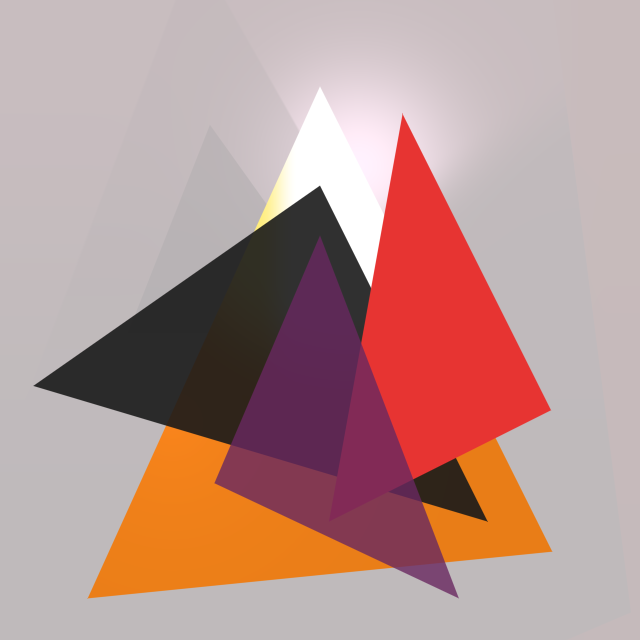
A WebGL 1 fragment shader for this background:

```glsl
precision highp float;
uniform vec2 u_resolution;

float cross2(vec2 a, vec2 b) {
  return a.x * b.y - a.y * b.x;
}

// Signed distance to the line a-b, positive on its left
float side(vec2 p, vec2 a, vec2 b) {
  return cross2(normalize(b - a), p - a);
}

// Coverage of a triangle with an edge of the given softness
float triangle(vec2 p, vec2 a, vec2 b, vec2 c, float soft) {
  float winding = sign(cross2(b - a, c - a));
  float inside = min(winding * side(p, a, b),
                 min(winding * side(p, b, c), winding * side(p, c, a)));
  return smoothstep(-soft, soft, inside);
}

// Wall with a pink glow, dimmed by pale shadows
vec3 wall(vec2 p, float soft) {
  vec3 color = mix(vec3(0.75, 0.73, 0.735), vec3(0.785, 0.74, 0.75), smoothstep(0.2, 0.95, p.y));

  float tall = triangle(p, vec2(0.305, 1.082), vec2(0.02, 0.32), vec2(0.76, 0.28), soft * 2.0);
  tall *= smoothstep(0.3, 0.65, p.y);
  float small = triangle(p, vec2(0.328, 0.805), vec2(0.2, 0.48), vec2(0.56, 0.48), soft);

  float rightEdge = side(p, vec2(0.986, 0.043), vec2(0.889, 0.805));
  float lowerEdge = side(p, vec2(0.885, 0.0), vec2(0.986, 0.043));
  float slab = smoothstep(-soft, soft, min(rightEdge, lowerEdge));
  float wedge = slab * smoothstep(0.10, -0.05, p.y - 0.674 - 0.74 * (p.x - 0.703));
  wedge *= smoothstep(0.5, 0.65, p.x);

  vec2 fromGlow = p - vec2(0.56, 0.74);
  float glow = exp(-dot(fromGlow, fromGlow) / 0.02);
  glow *= (1.0 - 0.45 * tall) * (1.0 - 0.7 * small) * (1.0 - 0.7 * wedge);

  color += vec3(0.25, 0.21, 0.25) * glow;
  color -= vec3(0.014, 0.009, 0.009) * tall;
  color -= vec3(0.035, 0.025, 0.026) * small;
  color = mix(color, vec3(0.75, 0.728, 0.735), 0.8 * wedge);
  return mix(color, vec3(0.785, 0.73, 0.73), 0.7 * (1.0 - slab) * smoothstep(0.8, 0.95, p.x));
}

// Orange sheet bleached through yellow to white by the lamp
vec3 litOrange(vec2 p) {
  vec3 color = mix(vec3(0.91, 0.49, 0.09), vec3(0.98, 0.52, 0.11),
                   exp(-6.0 * distance(p, vec2(0.27, 0.34))));
  float bleach = smoothstep(0.38, 0.2, distance(p, vec2(0.55, 0.72)));
  vec3 hot = mix(vec3(1.0, 0.93, 0.48), vec3(1.0), smoothstep(0.40, 0.465, p.x));
  return mix(color, hot, bleach);
}

void main() {
  float unit = min(u_resolution.x, u_resolution.y);
  vec2 p = (gl_FragCoord.xy - 0.5 * u_resolution) / unit + 0.5;
  float soft = 0.7 / unit;
  vec3 color = wall(p, soft);

  // Overlapping sheets, back to front
  float orange = triangle(p, vec2(0.5, 0.865), vec2(0.137, 0.065), vec2(0.863, 0.138), soft);
  color = mix(color, litOrange(p), orange);

  float black = triangle(p, vec2(0.5, 0.71), vec2(0.052, 0.397), vec2(0.762, 0.185), soft);
  color = mix(color, vec3(0.1), 0.9 * black);

  float red = triangle(p, vec2(0.629, 0.822), vec2(0.861, 0.359), vec2(0.514, 0.185), soft);
  color = mix(color, vec3(0.906, 0.204, 0.196), red);

  float purple = triangle(p, vec2(0.5, 0.632), vec2(0.335, 0.245), vec2(0.717, 0.065), soft);
  color = mix(color, vec3(0.41, 0.155, 0.375), 0.8 * purple);

  gl_FragColor = vec4(clamp(color, 0.0, 1.0), 1.0);
}
```
